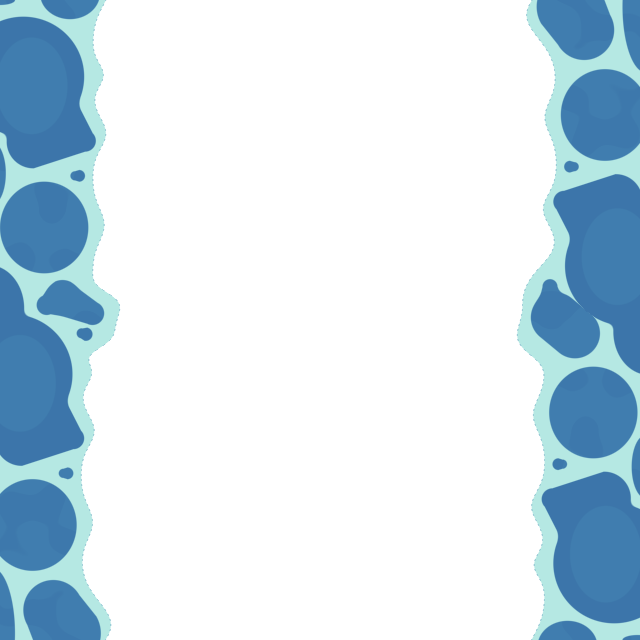
A Shadertoy shader for this background:

```glsl
const float SPAN = 768.0;                 // design units across the canvas
const vec2 PERIOD = vec2(-14.0, 357.0);   // step between repeated stone groups
const vec3 WHITE = vec3(1.0);
const vec3 FOAM = vec3(0.71, 0.91, 0.89);
const vec3 FRINGE = vec3(0.42, 0.67, 0.76);
const vec3 LIGHT_BLUE = vec3(0.25, 0.49, 0.685);
const vec3 DARK_BLUE = vec3(0.235, 0.46, 0.665);

float ellipse(vec2 p, vec2 center, vec2 radii) {
    p -= center;
    float k = length(p / radii);
    return k * (k - 1.0) / max(length(p / (radii * radii)), 1e-5);
}

float taperedCapsule(vec2 p, vec2 a, float ra, vec2 b, float rb) {
    vec2 pa = p - a, ba = b - a;
    float h = clamp(dot(pa, ba) / dot(ba, ba), 0.0, 1.0);
    return length(pa - ba * h) - mix(ra, rb, h);
}

float smoothUnion(float a, float b, float k) {
    float h = max(k - abs(a - b), 0.0) / k;
    return min(a, b) - h * h * k * 0.25;
}

vec2 gradientAt(vec2 cell) {
    float angle = 6.2832 * fract(sin(dot(cell, vec2(127.1, 311.7))) * 43758.5);
    return vec2(cos(angle), sin(angle));
}

float gradientNoise(vec2 p) {
    vec2 i = floor(p), f = fract(p), u = f * f * (3.0 - 2.0 * f);
    vec2 e = vec2(0.0, 1.0);
    return mix(mix(dot(gradientAt(i), f), dot(gradientAt(i + e.yx), f - e.yx), u.x),
               mix(dot(gradientAt(i + e.xy), f - e.xy), dot(gradientAt(i + 1.0), f - 1.0), u.x), u.y);
}

float bump(float y, float center, float width) {
    float t = (y - center) / width;
    return exp(-t * t);
}

// Large notched stone of a group
float boulder(vec2 p) {
    float d = ellipse(p, vec2(28, 92), vec2(73, 72));
    float foot = taperedCapsule(p, vec2(40, 170), 32.0, vec2(102, 169), 13.0);
    float flank = taperedCapsule(p, vec2(45, 110), 38.0, vec2(102, 169), 13.0);
    return smoothUnion(d, min(foot, flank), 8.0);
}

// Round stone and pebble of a group
float roundStones(vec2 p) {
    float d = ellipse(p, vec2(53, 273), vec2(53, 55));
    d = min(d, ellipse(p, vec2(-10, 208), vec2(17, 38)));
    return min(d, taperedCapsule(p, vec2(90, 211), 5.5, vec2(95, 211), 7.0));
}

// Stones in the bulge, different on each bank
float bulgeStones(vec2 p, bool rightBank) {
    if (rightBank) {
        float body = taperedCapsule(p, vec2(75, 368), 30.0, vec2(98, 387), 30.0);
        return smoothUnion(body, taperedCapsule(p, vec2(105, 424), 9.0, vec2(104, 400), 16.0), 6.0);
    }
    float head = taperedCapsule(p, vec2(56, 366), 12.0, vec2(75, 358), 21.0);
    float tail = taperedCapsule(p, vec2(75, 358), 21.0, vec2(111, 376), 14.0);
    float pebble = taperedCapsule(p, vec2(98, 400), 6.0, vec2(103, 401), 8.0);
    return min(smoothUnion(head, tail, 4.0), pebble);
}

// Stones cut by the canvas corners
float endStones(vec2 p) {
    float d = taperedCapsule(p, vec2(64, 732), 36.0, vec2(80, 760), 41.0);
    d = min(d, ellipse(p, vec2(84, -8), vec2(36, 31)));
    d = min(d, ellipse(p, vec2(0), vec2(18, 6)));
    return min(d, ellipse(p, vec2(-10, 760), vec2(28, 79)));
}

float shoreline(float y, bool rightBank) {
    float x = mix(111.0, 97.0, smoothstep(340.0, 400.0, y));
    for (int i = 0; i < 2; i++) {
        float v = y - float(i) * PERIOD.y;
        x += 13.0 * bump(v, 90.0, 20.0) + 16.0 * bump(v, 160.0, 26.0) + 14.0 * bump(v, 270.0, 28.0);
    }
    x += 22.0 * bump(y, -20.0, 36.0) + 36.0 * bump(y, 750.0, 40.0);
    float t = (y - (rightBank ? 390.0 : 385.0)) / (rightBank ? 50.0 : 36.0);
    return x + 41.0 * exp(-t * t * t * t);
}

void mainImage(out vec4 fragColor, in vec2 fragCoord) {
    vec2 p = fragCoord / iResolution.xy * SPAN;
    p.y = SPAN - p.y;
    float soft = 0.8 * SPAN / min(iResolution.x, iResolution.y);

    // The right bank is the left one turned by half a circle
    bool rightBank = p.x > SPAN * 0.5;
    if (rightBank) p = vec2(765.0, SPAN) - p;

    // Stones and their inner tones
    float stones = min(bulgeStones(p, rightBank), endStones(p));
    float patches = gradientNoise(p / 42.0);
    float dark = 0.6 * smoothstep(0.12, 0.16, patches);
    for (int i = 0; i < 2; i++) {
        vec2 local = p - float(i) * PERIOD;
        float big = boulder(local);
        if (i == 1) big = smoothUnion(big, ellipse(p, vec2(-14, 370), vec2(43, 52)), 8.0);
        float core = ellipse(local, vec2(38, 103), vec2(43, 58));
        if (big < 0.0) dark = smoothstep(-soft, soft, core);
        stones = min(stones, min(big, roundStones(local)));
    }

    // Foam, stones, then the open white middle with a broken fringe
    float shore = p.x - shoreline(p.y, rightBank);
    vec3 color = mix(mix(LIGHT_BLUE, DARK_BLUE, dark), FOAM, smoothstep(-soft, soft, stones));
    color = mix(color, WHITE, smoothstep(-soft, soft, shore));
    float dashes = smoothstep(0.4, 0.6, abs(fract(p.y / 6.0) * 2.0 - 1.0));
    color = mix(color, FRINGE, 0.5 * dashes * (1.0 - smoothstep(0.3, 1.2, abs(shore))));
    fragColor = vec4(color, 1.0);
}
```
